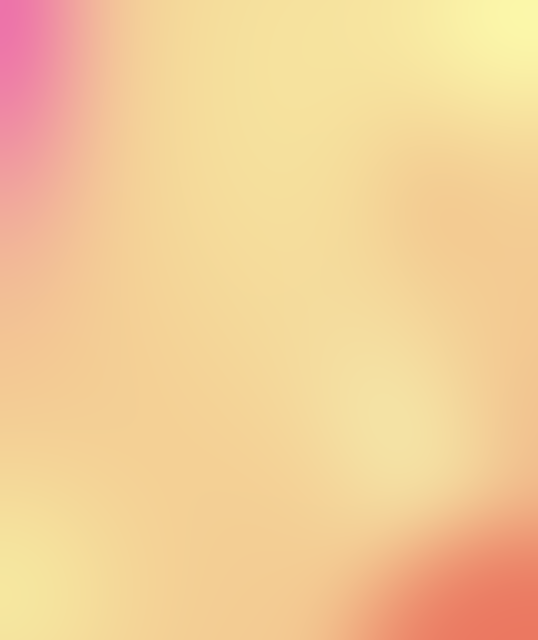
Reproduce this background procedurally as a Shadertoy shader.

```glsl
const vec3 PEACH  = vec3(0.952, 0.785, 0.570);
const vec3 GOLD   = vec3(0.962, 0.880, 0.615);
const vec3 CREAM  = vec3(0.957, 0.895, 0.650);
const vec3 TAN    = vec3(0.948, 0.775, 0.560);
const vec3 APRICOT = vec3(0.942, 0.725, 0.545);
const vec3 LEMON  = vec3(0.985, 0.970, 0.665);
const vec3 BUTTER = vec3(0.963, 0.905, 0.625);
const vec3 PINK   = vec3(0.930, 0.450, 0.665);
const vec3 CORAL  = vec3(0.920, 0.470, 0.380);

const float SOFT = 2.0;   // plain Gaussian falloff
const float FIRM = 4.0;   // flatter core with a steeper rim
const float LEAN = 0.3;   // leftward slant of the cream glow

// Elliptical glow: 1 at its centre, fading to 0 outside the radius.
float glow(vec2 offset, vec2 radius, float falloff) {
    return exp(-pow(length(offset / radius), falloff));
}

void mainImage(out vec4 fragColor, in vec2 fragCoord) {
    vec2 uv = fragCoord / iResolution.xy;
    vec3 color = PEACH;

    // Warm light through the upper middle
    color = mix(color, GOLD, glow(uv - vec2(0.52, 0.86), vec2(0.34, 0.55), SOFT));

    // Muted patches near the right side
    color = mix(color, TAN, 0.85 * glow(uv - vec2(0.84, 0.70), vec2(0.14, 0.16), SOFT));
    color = mix(color, APRICOT, 0.75 * glow(uv - vec2(1.02, 0.24), vec2(0.15, 0.18), SOFT));

    // Slanted cream glow
    vec2 creamOffset = uv - vec2(0.73, 0.335);
    creamOffset.x += LEAN * creamOffset.y;
    color = mix(color, CREAM, 0.92 * glow(creamOffset, vec2(0.17, 0.20), SOFT));

    // Corner glows
    color = mix(color, LEMON, glow(uv - vec2(0.99, 0.98), vec2(0.30, 0.20), SOFT));
    color = mix(color, BUTTER, glow(uv - vec2(0.0, 0.07), vec2(0.26, 0.22), SOFT));
    color = mix(color, PINK, glow(uv - vec2(0.0, 1.0), vec2(0.16, 0.33), SOFT));
    color = mix(color, CORAL, glow(uv - vec2(0.99, -0.05), vec2(0.34, 0.24), FIRM));

    fragColor = vec4(color, 1.0);
}
```
